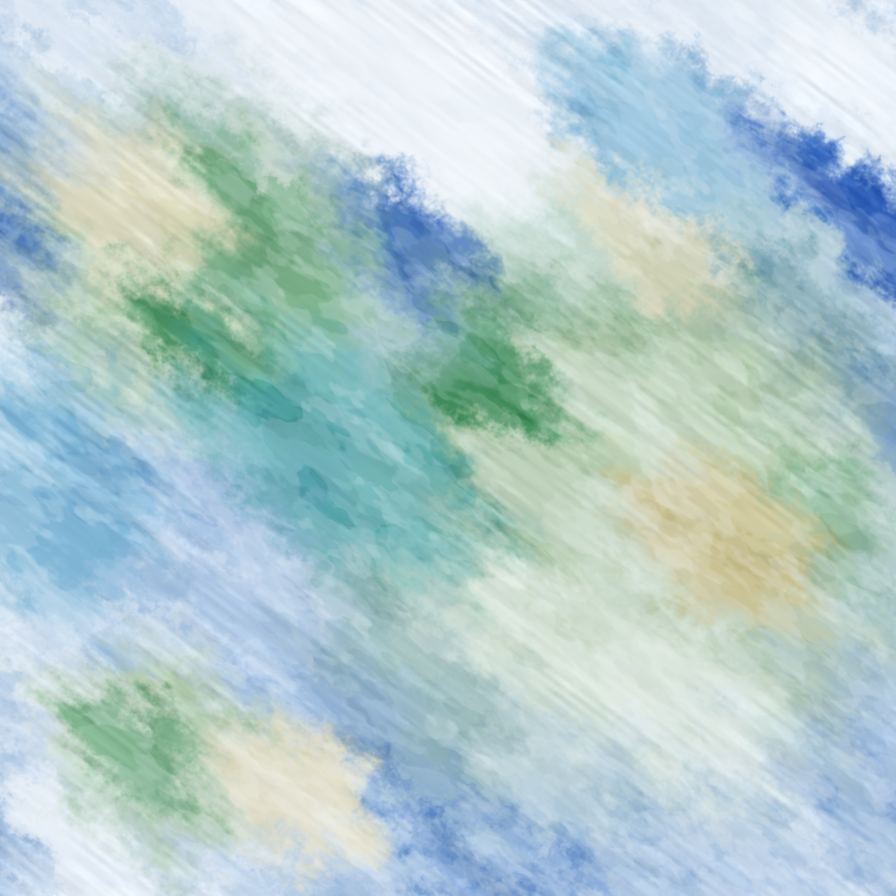
A WebGL 1 fragment shader for this background:

```glsl
precision highp float;
// Soft watercolour of green and sand land between blue water and white cloud.
// Broad elliptical washes are bent by ragged noise, then covered with sharper
// translucent dabs and fine bristle lines that all run down to the right.

uniform vec2 u_resolution;

const vec3 DEEP_BLUE = vec3(0.13, 0.36, 0.74);
const vec3 MID_BLUE = vec3(0.42, 0.59, 0.81);
const vec3 PALE_BLUE = vec3(0.66, 0.77, 0.89);
const vec3 CLOUD = vec3(0.94, 0.96, 0.98);
const vec3 TEAL = vec3(0.30, 0.66, 0.68);
const vec3 SKY_TEAL = vec3(0.46, 0.70, 0.83);
const vec3 DARK_GREEN = vec3(0.22, 0.55, 0.34);
const vec3 GREEN = vec3(0.51, 0.71, 0.57);
const vec3 SAGE = vec3(0.74, 0.82, 0.72);
const vec3 MIST = vec3(0.87, 0.91, 0.87);
const vec3 SAND = vec3(0.80, 0.74, 0.52);
const vec3 CREAM = vec3(0.90, 0.88, 0.78);

float hash(vec2 p) {
  vec3 q = fract(p.xyx * 0.1031);
  q += dot(q, q.yzx + 33.33);
  return fract((q.x + q.y) * q.z);
}

float noise(vec2 p) {
  vec2 cell = floor(p);
  vec2 f = fract(p);
  f = f * f * (3.0 - 2.0 * f);
  float low = mix(hash(cell), hash(cell + vec2(1.0, 0.0)), f.x);
  float high = mix(hash(cell + vec2(0.0, 1.0)), hash(cell + 1.0), f.x);
  return mix(low, high, f.y);
}

// Layered noise in 0..1; a higher gain gives a more ragged result.
float fbm(vec2 p, float gain) {
  float sum = 0.0;
  float total = 0.0;
  float weight = 1.0;
  for (int i = 0; i < 5; i++) {
    sum += weight * noise(p);
    total += weight;
    weight *= gain;
    p = mat2(1.6, 1.2, -1.2, 1.6) * p + 17.3;
  }
  return sum / total;
}

// Coordinates along and across the brush direction.
vec2 brushSpace(vec2 p) {
  return vec2(dot(p, vec2(0.8, -0.6)), dot(p, vec2(0.6, 0.8)));
}

// Soft ellipse aligned with the brush.
float wash(vec2 p, vec2 centre, vec2 radius) {
  return 1.0 - smoothstep(0.5, 1.3, length(brushSpace(p - centre) / radius));
}

vec3 water(vec2 p) {
  vec2 b = brushSpace(p);
  float tone = fbm(b * vec2(3.0, 8.0) + 4.7, 0.5);
  vec3 colour = mix(MID_BLUE, PALE_BLUE, smoothstep(0.26, 0.46, tone));
  colour = mix(colour, CLOUD, 0.85 * smoothstep(0.46, 0.72, tone));
  colour = mix(colour, CLOUD, wash(p, vec2(0.48, 0.90), vec2(0.30, 0.13)));
  colour = mix(colour, CLOUD, 0.8 * wash(p, vec2(0.98, 0.91), vec2(0.15, 0.07)));
  colour = mix(colour, SKY_TEAL, 0.8 * wash(p, vec2(0.74, 0.85), vec2(0.14, 0.08)));
  colour = mix(colour, SKY_TEAL, 0.8 * wash(p, vec2(0.04, 0.46), vec2(0.15, 0.13)));
  colour = mix(colour, DEEP_BLUE, 0.8 * wash(p, vec2(0.0, 0.72), vec2(0.10, 0.06)));
  colour = mix(colour, DEEP_BLUE, 0.8 * wash(p, vec2(0.97, 0.76), vec2(0.15, 0.05)));
  return mix(colour, DEEP_BLUE, 0.75 * wash(p, vec2(0.44, 0.73), vec2(0.12, 0.06)));
}

vec3 land(vec2 p) {
  vec2 b = brushSpace(p);
  float tone = fbm(b * vec2(4.0, 8.0) + 31.0, 0.5);
  float height = smoothstep(0.25, 0.65, p.y);
  vec3 colour = mix(SAGE, GREEN, smoothstep(0.62, 0.34, tone - 0.0) * 0.0
    + (1.0 - smoothstep(0.38, 0.62, tone)) * mix(0.35, 1.0, height));
  colour = mix(colour, MIST, 0.8 * wash(p, vec2(0.70, 0.20), vec2(0.26, 0.13)));
  colour = mix(colour, DARK_GREEN, 0.85 * wash(p, vec2(0.54, 0.59), vec2(0.13, 0.05)));
  colour = mix(colour, DARK_GREEN, 0.75 * wash(p, vec2(0.26, 0.59), vec2(0.16, 0.04)));
  colour = mix(colour, DARK_GREEN, 0.6 * wash(p, vec2(0.15, 0.17), vec2(0.09, 0.05)));
  colour = mix(colour, SAND, 0.85 * wash(p, vec2(0.80, 0.40), vec2(0.13, 0.09)));
  return mix(colour, CREAM, 0.9 * wash(p, vec2(0.13, 0.79), vec2(0.14, 0.08)));
}

void main() {
  vec2 uv = gl_FragCoord.xy / u_resolution;
  vec2 b = brushSpace(uv);

  // Ragged displacement breaks up the borders of every wash.
  vec2 ragged = vec2(fbm(uv * 22.0, 0.75), fbm(uv * 22.0 + 53.0, 0.75)) - 0.5;
  float smear = fbm(b * vec2(7.0, 28.0), 0.6) - 0.5;
  vec2 p = uv + 0.11 * ragged + 0.16 * smear * vec2(0.8, -0.6);

  // Land masses, shore tints and pale sand over the water.
  float ground = max(wash(p, vec2(0.70, 0.43), vec2(0.34, 0.34)),
    max(wash(p, vec2(0.22, 0.71), vec2(0.24, 0.19)),
      wash(p, vec2(0.17, 0.17), vec2(0.14, 0.11))));
  vec3 colour = mix(water(p), land(p), ground);
  colour = mix(colour, TEAL, 0.75 * wash(p, vec2(0.38, 0.49), vec2(0.20, 0.11)));
  colour = mix(colour, CREAM, 0.9 * wash(p, vec2(0.34, 0.11), vec2(0.10, 0.08)));
  colour = mix(colour, CREAM, 0.8 * wash(p, vec2(0.73, 0.73), vec2(0.12, 0.06)));

  // Crisp overlapping dabs alternately lighten and deepen the paint.
  for (int i = 0; i < 6; i++) {
    float layer = float(i);
    float field = fbm(b * vec2(6.0, 13.0) + layer * 19.7, 0.65);
    float dab = smoothstep(0.53, 0.57, field);
    vec3 tint = mod(layer, 2.0) < 0.5 ? mix(colour, CLOUD, 0.17) : colour * colour;
    colour = mix(colour, tint, dab * (mod(layer, 2.0) < 0.5 ? 1.0 : 0.18));
  }

  // Fine bristle lines come and go with brush pressure.
  float pressure = smoothstep(0.35, 0.65, noise(b * vec2(5.0, 9.0) + 71.0));
  float bristle = noise(b * vec2(16.0, 190.0)) - 0.5;
  colour += 0.09 * bristle * mix(0.3, 1.0, pressure);
  gl_FragColor = vec4(clamp(colour, 0.0, 1.0), 1.0);
}
```
